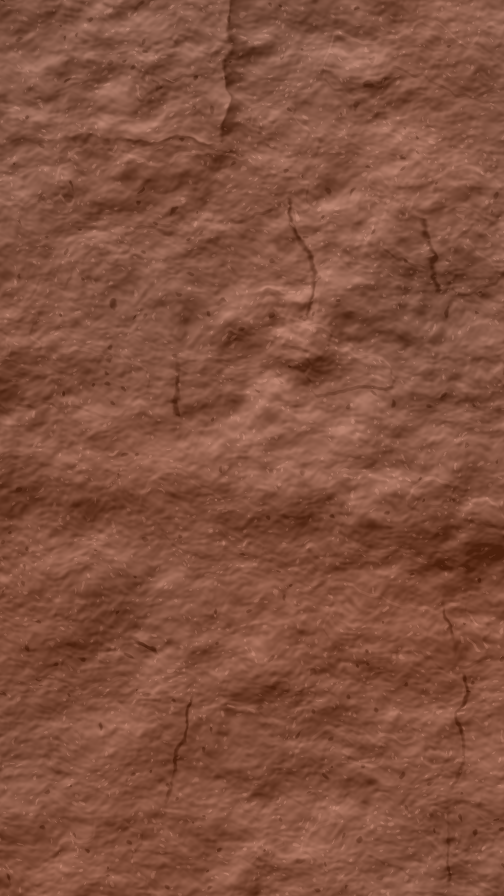
Reproduce this texture procedurally as a Shadertoy shader.

```glsl
// Weathered red sandstone wall: directional relief from rotated noise octaves,
// thin scaling crusts, a broken slab, soft overhangs, cracks and pale grains.
// Coordinates are in canvas widths, with the origin at the lower left.

const vec3 STONE = vec3(0.512, 0.324, 0.249);     // mean colour
const vec3 TONE_STEP = vec3(0.069, 0.060, 0.059); // colour change per unit of tone
const vec3 RUST_TINT = vec3(0.016, -0.006, -0.014);
const vec2 LIGHT = vec2(-0.29, 0.957);            // direction towards the light
const float RELIEF = 1.95;
const float COARSE_FREQ = 6.0;
const float FREQ_RATIO = 1.8;
const float EDGE = 0.004;                         // softness of broken edges

// Cracks as segments: start.xy, end.xy
const int CRACKS = 6;
const vec4 CRACK[CRACKS] = vec4[CRACKS](
    vec4(0.85, 0.66, 0.89, 0.64), vec4(0.88, 0.64, 0.926, 0.41),
    vec4(0.926, 0.41, 0.89, 0.00), vec4(0.43, 1.18, 0.38, 1.15),
    vec4(0.38, 1.15, 0.34, 0.95), vec4(0.385, 0.39, 0.345, 0.19));

float hash(vec2 p) {
    vec3 v = fract(vec3(p.xyx) * 0.1031);
    v += dot(v, v.yzx + 33.33);
    return fract((v.x + v.y) * v.z);
}

float noise(vec2 p) {
    vec2 i = floor(p), f = fract(p);
    f = f * f * (3.0 - 2.0 * f);
    return mix(mix(hash(i), hash(i + vec2(1.0, 0.0)), f.x),
               mix(hash(i + vec2(0.0, 1.0)), hash(i + vec2(1.0, 1.0)), f.x), f.y);
}

float fbm(vec2 p) {
    float sum = 0.0, amp = 0.5;
    for (int i = 0; i < 5; i++) {
        sum += amp * noise(p);
        p = mat2(0.8, 0.6, -0.6, 0.8) * p * 2.05 + 7.3;
        amp *= 0.5;
    }
    return sum;
}

// Brightness of slopes facing the light, summed over octaves
float relief(vec2 p, float rough) {
    mat2 turn = mat2(0.8, 0.6, -0.6, 0.8);
    vec2 toLight = LIGHT;
    float sum = 0.0, freq = COARSE_FREQ;
    for (int i = 0; i < 6; i++) {
        p = turn * p;
        toLight = turn * toLight;
        vec2 q = p * freq + 17.0 * float(i);
        float gain = (i > 0 && i < 4) ? rough : 0.9;
        sum += gain * (noise(q) - noise(q + 0.5 * toLight));
        freq *= FREQ_RATIO;
    }
    return sum * RELIEF;
}

// Raised crust patches with thin ragged borders
float crust(vec2 p) {
    return smoothstep(0.54, 0.57, fbm(p * vec2(6.0, 8.0) + 3.7));
}

// Bell-shaped falloff around zero
float bell(float x, float width) {
    return exp(-x * x / (width * width));
}

float segmentDistance(vec2 p, vec2 a, vec2 b) {
    vec2 ab = b - a;
    return length(p - a - ab * clamp(dot(p - a, ab) / dot(ab, ab), 0.0, 1.0));
}

// Coverage of a hanging scale that narrows downwards from its top edge
float scaleShape(vec2 p, vec2 top, vec2 size, float lean) {
    float down = (top.y - p.y) / size.y;
    float halfWidth = size.x * (1.0 - 0.85 * smoothstep(0.1, 0.85, down));
    float side = abs(p.x - top.x - lean * down) - halfWidth;
    float d = max(side, max(-down, down - 1.0) * size.y);
    return 1.0 - smoothstep(-EDGE, EDGE, d);
}

// Pale scale with a shadow along its lower left edge
float litScale(vec2 p, vec2 top, vec2 size, float lean, float glow) {
    float body = scaleShape(p, top, size, lean);
    float shadow = scaleShape(p + vec2(0.008, 0.007), top, size, lean);
    return glow * body - 1.8 * max(shadow - body, 0.0);
}

// Round grains scattered one per cell
float grains(vec2 p, float cells, float share, float radius) {
    vec2 id = floor(p * cells);
    vec2 centre = 0.3 + 0.4 * vec2(hash(id + 5.1), hash(id + 9.7));
    float size = radius * (0.6 + 0.6 * hash(id + 2.3));
    float grain = 1.0 - smoothstep(0.4 * size, size, length(fract(p * cells) - centre));
    return grain * step(1.0 - share, hash(id + 14.9));
}

void mainImage(out vec4 fragColor, in vec2 fragCoord) {
    vec2 p = fragCoord / iResolution.x;
    vec2 wobble = vec2(fbm(p * 11.0), fbm(p * 11.0 + 31.0)) - 0.48;
    vec2 q = p + 0.07 * wobble;

    // Uneven surface, rougher towards the top
    float rough = 0.55 + 0.3 * smoothstep(0.5, 1.0, p.y) + 0.7 * noise(p * 4.0 + 8.0);
    float tone = relief((p + 0.03 * wobble) * vec2(0.85, 1.1), rough);
    tone += 2.0 * (fbm(p * 3.0 + 12.0) - 0.48) + 0.3 * (p.y - 0.85);
    tone += 0.8 * rough * (crust(p) - crust(p + 0.007 * LIGHT));

    // Broken slab at the upper left, with the shadow under its rim
    float slab = max(q.x - 0.44 - 0.1 * (q.y - 1.53), 1.51 - 0.05 * q.x - q.y);
    float outside = smoothstep(-EDGE, EDGE, slab);
    float depth = 0.6 + 1.5 * smoothstep(0.0, 0.3, p.x);
    tone -= depth * outside * exp(-max(slab, 0.0) / 0.018);
    tone += 0.6 * (1.0 - outside) * exp(min(slab, 0.0) / 0.05);

    // Soft overhang across the middle, rising at the right
    float ledge = 0.77 - 0.09 * smoothstep(0.4, 0.85, p.x) + 0.12 * wobble.y;
    tone += 0.4 * bell(q.y - ledge + 0.12, 0.05) - 1.15 * bell(q.y - ledge, 0.05);
    tone -= 0.9 * exp(-segmentDistance(q, vec2(0.87, 0.7), vec2(0.97, 0.92)) / 0.03);

    // Loose scales and a small hollow
    tone += litScale(q, vec2(0.655, 1.385), vec2(0.055, 0.235), -0.03, 0.75);
    tone += litScale(q, vec2(0.895, 1.36), vec2(0.035, 0.16), -0.02, 0.45);
    tone += litScale(q, vec2(0.305, 0.522), vec2(0.024, 0.034), 0.005, 0.9);
    float hollow = length((q - vec2(0.515, 1.185)) / vec2(0.036, 0.012));
    tone -= 1.8 * (1.0 - smoothstep(0.5, 1.1, hollow));

    // Cracks that fade in and out, each with a faint shaded side
    float broken = smoothstep(0.25, 0.6, noise(p * 22.0 + 4.0));
    for (int i = 0; i < CRACKS; i++) {
        float d = segmentDistance(q, CRACK[i].xy, CRACK[i].zw);
        tone -= 1.7 * broken * (1.0 - smoothstep(0.001, 0.006, d)) + 0.45 * exp(-d / 0.015);
    }

    // Pale sand grains and dark pits
    tone += 1.3 * grains(q, 75.0, 0.16, 0.30) + 1.1 * grains(q + 3.3, 48.0, 0.10, 0.22);
    tone -= 1.5 * grains(q + 7.1, 42.0, 0.07, 0.28);

    float rust = 1.0 - smoothstep(0.4, 1.3, p.y) + noise(p * 3.5 + 20.0) - 0.9;
    vec3 colour = STONE + TONE_STEP * clamp(tone, -3.2, 3.2) + RUST_TINT * rust;
    fragColor = vec4(clamp(colour, 0.0, 1.0), 1.0);
}
```
